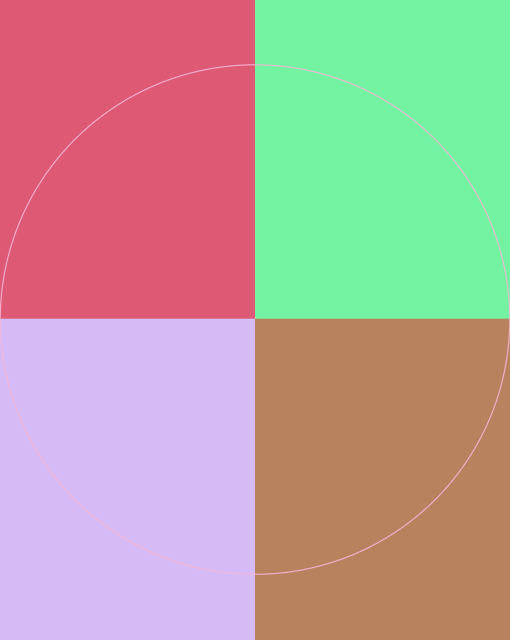
Reproduce this background procedurally as a Shadertoy shader.

```glsl
// Four flat colour quadrants under a thin pink circle with a tiny centre dot.

const vec3 ROSE  = vec3(0.87, 0.35, 0.45);
const vec3 MINT  = vec3(0.45, 0.95, 0.63);
const vec3 LILAC = vec3(0.84, 0.73, 0.96);
const vec3 BROWN = vec3(0.72, 0.51, 0.37);
const vec3 PINK  = vec3(0.96, 0.71, 0.84);

const vec2  SPLIT         = vec2(0.5, 0.502);   // quadrant corner, share of canvas
const vec2  RING_CENTRE   = vec2(0.5, 0.5007);  // share of canvas
const float RING_RADIUS   = 0.4995;             // share of width
const float RING_WIDTH    = 0.0023;             // share of width
const float RING_STRENGTH = 0.9;
const vec2  DOT_OFFSET    = vec2(0.0012, 0.0022);
const float DOT_RADIUS    = 0.0015;
const float DOT_STRENGTH  = 0.6;

// Coverage of a shape from its signed distance, softened over one pixel.
float coverage(float dist, float pixel) {
    return clamp(0.5 - dist / pixel, 0.0, 1.0);
}

void mainImage(out vec4 fragColor, in vec2 fragCoord) {
    // Canvas units: the width is one.
    float pixel = 1.0 / iResolution.x;
    vec2 canvas = iResolution.xy * pixel;
    vec2 p = fragCoord * pixel;

    // Quadrants
    vec2 corner = SPLIT * canvas;
    float right = coverage(corner.x - p.x, pixel);
    float upper = coverage(corner.y - p.y, pixel);
    vec3 color = mix(mix(LILAC, BROWN, right), mix(ROSE, MINT, right), upper);

    // Thin circle
    vec2 fromCentre = p - RING_CENTRE * canvas;
    float ringDist = abs(length(fromCentre) - RING_RADIUS) - 0.5 * RING_WIDTH;
    color = mix(color, PINK, RING_STRENGTH * coverage(ringDist, pixel));

    // Centre dot
    float dotDist = length(p - corner - DOT_OFFSET) - DOT_RADIUS;
    color = mix(color, PINK, DOT_STRENGTH * coverage(dotDist, pixel));

    fragColor = vec4(color, 1.0);
}
```
